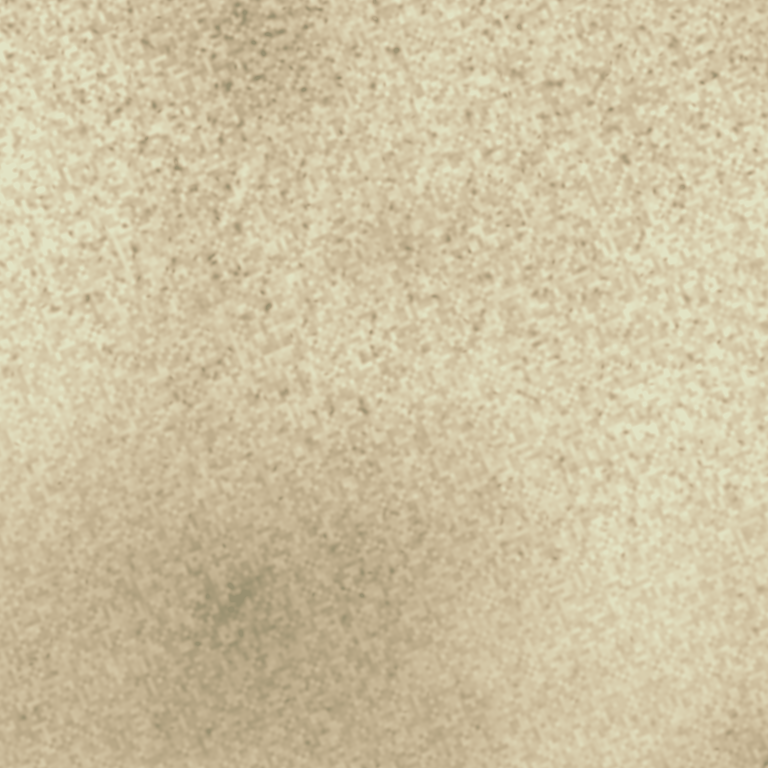
Give the GLSL for this texture, as a Shadertoy shader.

```glsl
// Aged parchment: broad soft stains over a pale cream ground, covered with
// fine blurred grain, clustered dark pits and a few faint smudges.
// One tone value is summed from these layers and mapped to a colour ramp.

#define DARK_TAN    vec3(0.690, 0.630, 0.500)
#define PALE_CREAM  vec3(0.880, 0.870, 0.745)
#define WARM_MIDDLE vec3(0.022, -0.004, -0.007)
#define BASE_TONE   0.745
#define STAIN_DEPTH 0.48
#define CLOUD_DEPTH 0.56
#define GRAIN_SCALE 165.0
#define GRAIN_DEPTH 1.02
#define PIT_CELLS   90.0
#define PIT_DEPTH   0.58

float hash(vec2 p) {
    vec3 q = fract(p.xyx * vec3(0.1031, 0.1030, 0.0973));
    q += dot(q, q.yzx + 33.33);
    return fract((q.x + q.y) * q.z);
}

float valueNoise(vec2 p) {
    vec2 cell = floor(p), f = fract(p);
    f = f * f * (3.0 - 2.0 * f);
    float low  = mix(hash(cell), hash(cell + vec2(1, 0)), f.x);
    float high = mix(hash(cell + vec2(0, 1)), hash(cell + vec2(1, 1)), f.x);
    return mix(low, high, f.y);
}

vec2 rotate(vec2 p, float angle) {
    float c = cos(angle), s = sin(angle);
    return vec2(c * p.x + s * p.y, c * p.y - s * p.x);
}

// Zero-centred fractal noise, turned at each octave to hide the lattice
float fbm(vec2 p) {
    float sum = 0.0, weight = 0.5;
    for (int i = 0; i < 5; i++) {
        sum += weight * (valueNoise(p) - 0.5);
        p = rotate(p, 0.65) * 2.03 + 17.3;
        weight *= 0.5;
    }
    return sum;
}

// Soft elliptical spot with its long axis along the given angle
float spot(vec2 p, vec2 centre, vec2 radius, float angle) {
    vec2 d = rotate(p - centre, angle) / radius;
    return exp(-dot(d, d));
}

// Broad light and dark areas of the sheet
float stains(vec2 p) {
    vec2 warped = p + 0.14 * vec2(fbm(p * 5.0 + 40.0), fbm(p * 5.0 + 80.0));
    float t = 0.0;
    t -= 0.80 * spot(warped, vec2(0.36, 0.95), vec2(0.17, 0.12), -0.5);
    t -= 0.60 * spot(warped, vec2(0.53, 0.68), vec2(0.11, 0.10), 0.0);
    t -= 1.00 * spot(warped, vec2(0.34, 0.21), vec2(0.38, 0.19), 0.1);
    t -= 0.70 * spot(warped, vec2(0.40, 0.03), vec2(0.48, 0.12), 0.0);
    t -= 1.20 * spot(warped, vec2(1.00, 0.00), vec2(0.13, 0.07), 0.3);
    t += 0.65 * spot(warped, vec2(0.00, 0.62), vec2(0.16, 0.24), 0.0);
    t += 0.35 * spot(warped, vec2(0.87, 0.28), vec2(0.20, 0.26), 0.3);
    return t;
}

// Scattered small dark pits, jittered inside grid cells
float pits(vec2 p, float density) {
    vec2 q = p * PIT_CELLS, cell = floor(q);
    float dark = 0.0;
    for (int y = -1; y <= 1; y++)
    for (int x = -1; x <= 1; x++) {
        vec2 id = cell + vec2(x, y);
        vec2 centre = id + vec2(hash(id + 11.0), hash(id + 57.0));
        float size = mix(0.24, 0.50, hash(id + 93.0));
        float present = 1.0 - smoothstep(density - 0.04, density + 0.04, hash(id + 131.0));
        float angle = 3.14 * hash(id + 171.0);
        dark += present * spot(q, centre, size * vec2(1.3, 0.85), angle);
    }
    return min(dark, 1.3);
}

// Faint worn marks, broken up by noise
float smudges(vec2 p) {
    float s = spot(p, vec2(0.318, 0.228), vec2(0.032, 0.009), 0.85);
    s += 0.9 * spot(p, vec2(0.970, 0.583), vec2(0.035, 0.006), -0.22);
    s += 0.7 * spot(p, vec2(0.660, 0.907), vec2(0.022, 0.007), -0.2);
    s += 0.7 * spot(p, vec2(0.502, 0.516), vec2(0.010, 0.006), 0.0);
    return s * (0.5 + valueNoise(p * 90.0));
}

void mainImage(out vec4 fragColor, in vec2 fragCoord) {
    vec2 uv = fragCoord / iResolution.xy;

    // The upper part is rougher and more pitted, in patches
    float patches = fbm(uv * 6.0 + 23.0);
    float rough = clamp(smoothstep(0.10, 0.85, uv.y) + 1.2 * patches, 0.0, 1.0);

    vec2 grainUv = rotate(uv, 0.4) * GRAIN_SCALE;
    float grain = 0.7 * valueNoise(grainUv)
                + 0.3 * valueNoise(rotate(grainUv, 0.9) * 0.6 + 61.0) - 0.5;

    float tone = BASE_TONE + STAIN_DEPTH * stains(uv);
    tone += CLOUD_DEPTH * fbm(uv * 4.0 + 7.0);
    tone += GRAIN_DEPTH * mix(0.65, 1.0, rough) * grain;
    tone -= PIT_DEPTH * mix(0.65, 1.0, rough) * pits(uv, mix(0.03, 0.17, rough));
    tone -= 0.45 * smudges(uv);
    tone = clamp(tone, -0.3, 1.08);

    vec3 colour = mix(DARK_TAN, PALE_CREAM, tone);
    colour += WARM_MIDDLE * 4.0 * tone * (1.0 - tone);
    fragColor = vec4(colour, 1.0);
}
```
